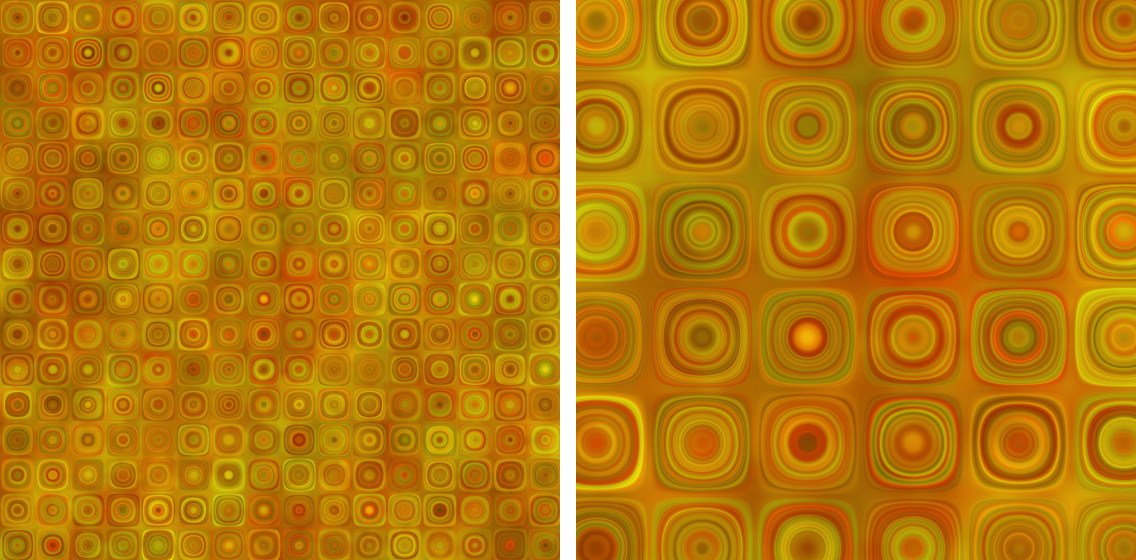
Left: the whole. Right: its middle third, enlarged.
A three.js fragment shader for this pattern:

```glsl
// A grid of softly squared bullseyes in red, amber and olive yellow.
// The product of two sine waves gives each cell its contours; layered value
// noise along those contours colours the rings, over a smooth mottled ground.

varying vec2 vUv;

const float PI = 3.14159265;
const float CELLS = 15.915;           // repeats across and down
const vec3 RED = vec3(0.70, 0.24, 0.0);
const vec3 YELLOW = vec3(0.71, 0.69, 0.03);
const float RING_FREQ = 8.0;          // coarsest ring bands per cell
const float GROUND_FREQ = 10.0;       // coarsest mottling patches
const float RING_START = 0.16;        // contour where rings reach full strength
const float RING_GAIN = 0.92;
const float GROUND_INSIDE = 0.5;      // ground strength left under the rings
const float TONE_GAIN = 0.78;
const float SHADE_GAIN = 0.40;

float hash(vec2 p) {
  return fract(sin(dot(p, vec2(127.1, 311.7))) * 43758.55);
}

float valueNoise(vec2 p) {
  vec2 i = floor(p);
  vec2 f = fract(p);
  f = f * f * (3.0 - 2.0 * f);
  float low = mix(hash(i), hash(i + vec2(1.0, 0.0)), f.x);
  float high = mix(hash(i + vec2(0.0, 1.0)), hash(i + 1.0), f.x);
  return mix(low, high, f.y) - 0.5;
}

// Smooth mottling that runs unbroken across the cell borders
float ground(vec2 p, float seed) {
  float sum = 0.0;
  float amp = 0.72;
  float freq = GROUND_FREQ;
  for (int i = 0; i < 4; i++) {
    sum += amp * valueNoise(p * freq + seed);
    freq *= 2.0;
    amp *= 0.65;
    seed += 17.3;
  }
  return sum;
}

// Bands along the contour; octaves too fine for the canvas fade out
float rings(float contour, float footprint, float seed) {
  float sum = 0.0;
  float amp = 1.0;
  float freq = RING_FREQ;
  for (int i = 0; i < 3; i++) {
    float visible = 1.0 - smoothstep(0.5, 1.5, footprint * freq);
    sum += amp * visible * valueNoise(vec2(contour * freq, seed));
    freq *= 2.0;
    amp *= 0.7;
    seed += 31.7;
  }
  return sum;
}

void main() {
  // Cells are counted from the top left corner
  vec2 p = vec2(vUv.x, 1.0 - vUv.y);
  vec2 grid = p * CELLS;
  vec2 cell = floor(grid);

  // Contours: 0 on the borders, 1 at the centre of each cell
  vec2 wave = sin(PI * fract(grid));
  float contour = wave.x * wave.y;
  float footprint = length(PI * cos(PI * fract(grid)) * wave.yx) * fwidth(grid.x);
  float inside = smoothstep(0.0, RING_START, contour);

  // Hue and brightness vary separately, both by cell and by ground
  float groundTone = ground(p, 3.0);
  float groundShade = ground(p, 57.0);
  float seed = 200.0 * hash(cell + 5.0);
  float ringTone = rings(contour, footprint, seed + 0.7 * groundTone);
  float ringShade = rings(contour, footprint, seed + 413.0 + 0.7 * groundShade);

  float groundWeight = mix(1.0, GROUND_INSIDE, inside);
  float tone = groundTone * groundWeight + ringTone * RING_GAIN * inside;
  float shade = groundShade * groundWeight + ringShade * RING_GAIN * inside;

  vec3 colour = mix(RED, YELLOW, clamp(0.5 + TONE_GAIN * tone, 0.0, 1.0));
  colour *= 1.0 + SHADE_GAIN * shade;
  gl_FragColor = vec4(colour, 1.0);
}
```
